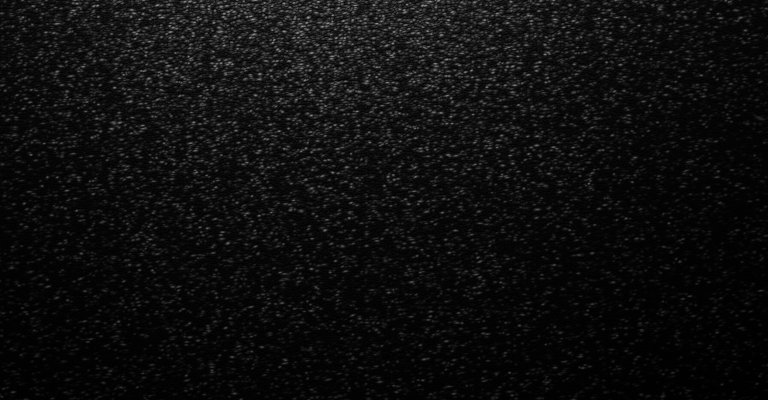
Reproduce this texture procedurally as a Shadertoy shader.

```glsl
// Black grained leather under a soft lamp above the upper edge.
// Jittered cells form fine pebbles; each has a shaded dome and a glint,
// and the glints become dimmer and sparser as the lamp light fades.

#define GRAIN_SIZE vec2(0.0086, 0.0060)
#define GRAIN_TILT 0.10
#define LAMP_X 0.42
#define LAMP_SPREAD 4.8
#define LAMP_FADE 2.0
#define FILL_LEVEL 0.135
#define GLINT_LEVEL 0.33
#define GLINT_SHARPNESS vec2(1.7, 2.2)
#define BLACK_LEVEL 0.008

vec3 hash3(vec2 cell) {
    vec3 h = fract(cell.xyx * vec3(0.1031, 0.1030, 0.0973));
    h += dot(h, h.yxz + 33.33);
    return fract((h.xxy + h.yzz) * h.zyx);
}

float valueNoise(vec2 p) {
    vec2 cell = floor(p);
    vec2 f = fract(p);
    f = f * f * (3.0 - 2.0 * f);
    float low = mix(hash3(cell).x, hash3(cell + vec2(1, 0)).x, f.x);
    float high = mix(hash3(cell + vec2(0, 1)).x, hash3(cell + vec2(1, 1)).x, f.x);
    return mix(low, high, f.y);
}

// Lamp light at a place given in fractions of the canvas.
float lampLight(vec2 uv) {
    float side = uv.x - LAMP_X;
    return exp(-LAMP_SPREAD * side * side - LAMP_FADE * (1.0 - uv.y));
}

// Returns the dome shading in x and the glint strength in y.
vec2 leatherGrain(vec2 p, float coverage) {
    vec2 cell = floor(p);
    float nearest = 8.0;
    float second = 8.0;
    float slope = 0.0;
    float glint = 0.0;
    for (int y = -1; y <= 1; y++) {
        for (int x = -1; x <= 1; x++) {
            vec2 id = cell + vec2(x, y);
            vec3 rnd = hash3(id + 17.0);
            vec2 offset = p - id - 0.5 - 0.9 * (rnd.xy - 0.5);
            float dist = length(offset);
            if (dist < nearest) {
                second = nearest;
                nearest = dist;
                slope = offset.y;
            } else {
                second = min(second, dist);
            }

            // Only the best angled pebbles catch the lamp.
            vec3 kind = hash3(id + 71.0);
            float caught = smoothstep(1.0 - coverage, 1.5 - coverage, rnd.z);
            float gain = 0.5 + 1.1 * kind.y * kind.y;
            vec2 stretch = GLINT_SHARPNESS * vec2(0.7 + 0.7 * kind.x, 1.0);
            vec2 spot = offset * stretch;
            glint = max(glint, caught * gain * exp(-dot(spot, spot)));
        }
    }
    float crevice = smoothstep(0.0, 0.4, second - nearest);
    float dome = clamp(0.5 + slope, 0.0, 1.0) * mix(0.3, 1.0, crevice);
    return vec2(dome, glint);
}

void mainImage(out vec4 fragColor, in vec2 fragCoord) {
    vec2 uv = fragCoord / iResolution.xy;
    vec2 p = fragCoord / iResolution.y;
    float light = lampLight(uv);

    // Bend and tilt the rows slightly so the cell lattice does not show.
    vec2 bend = vec2(valueNoise(p * 37.0), valueNoise(p * 37.0 + 40.0)) - 0.5;
    vec2 q = p + 0.006 * bend;
    q.y -= GRAIN_TILT * q.x;

    // Uneven patches vary the number of lit pebbles.
    float patches = valueNoise(p * 55.0 + 9.0) - 0.5;
    float coverage = mix(0.26, 0.84, light) + 0.14 * patches;
    vec2 grain = leatherGrain(q / GRAIN_SIZE + 50.0, coverage);

    float fill = FILL_LEVEL * light * (0.15 + grain.x);
    float glint = GLINT_LEVEL * pow(light, 0.2) * grain.y;
    float tone = BLACK_LEVEL * uv.y + fill + glint;
    fragColor = vec4(vec3(clamp(tone, 0.0, 1.0)), 1.0);
}
```
